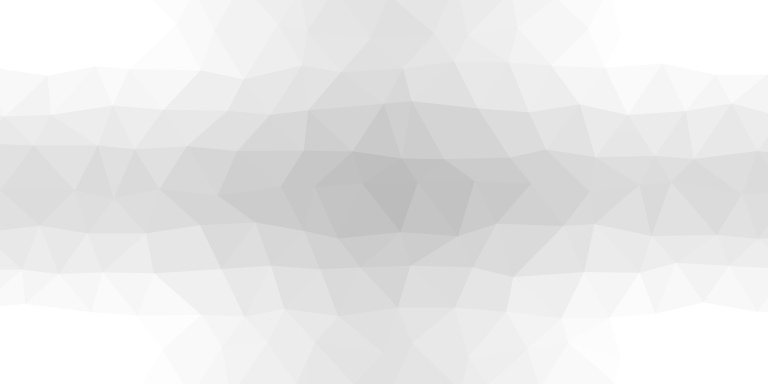
This background is drawn by a WebGL 2 fragment shader. Its source:

```glsl
#version 300 es
precision highp float;
// Pale grey low-poly mosaic: a soft horizontal band crossing a soft vertical one.
// A jittered, staggered grid is split into triangles, and each triangle is
// filled with the tone of the two summed gradients at its middle.

uniform vec2 u_resolution;
out vec4 outColor;

const vec2 CELL = vec2(0.134, 0.104);        // grid spacing, canvas height = 1
const vec2 JITTER = vec2(0.5, 0.46);         // vertex scatter, in cells
const vec2 BAND_REACH = vec2(0.612, 0.325);  // half widths of the two bands
const vec2 BAND_DEPTH = vec2(0.125, 0.155);  // darkening at the band centres
const float FACET_VARIATION = 0.07;

// Sine-free hash: two values in 0..1
vec2 hash22(vec2 p) {
    vec3 q = fract(vec3(p.xyx) * vec3(0.1031, 0.1030, 0.0973));
    q += dot(q, q.yzx + 33.33);
    return fract((q.xx + q.yz) * q.zy);
}

// Mesh vertex with alternate rows shifted sideways
vec2 vertexAt(vec2 id) {
    float stagger = 0.5 * mod(id.y, 2.0) - 0.25;
    vec2 offset = (hash22(id + 57.0) - 0.5) * JITTER;
    return (id + offset + vec2(stagger, 0.0)) * CELL;
}

// Darkness of the crossed bands
float bandShade(vec2 p, vec2 reach, vec2 depth) {
    return dot(max(1.0 - abs(p) / reach, 0.0), depth);
}

// Signed distance to a directed edge, positive on its left
float edgeDistance(vec2 p, vec2 a, vec2 b) {
    vec2 e = b - a;
    vec2 d = p - a;
    return (e.x * d.y - e.y * d.x) / max(length(e), 1e-5);
}

// Adds one counter-clockwise triangle as (shade * coverage, coverage)
vec2 facet(vec2 p, vec2 a, vec2 b, vec2 c, float pixel) {
    float inside = min(edgeDistance(p, a, b),
                   min(edgeDistance(p, b, c), edgeDistance(p, c, a)));
    float coverage = clamp(inside / pixel + 0.5, 0.0, 1.0);
    vec2 middle = (a + b + c) / 3.0;
    float variation = (hash22(floor(middle * 900.0) + 1500.0).x - 0.5) * FACET_VARIATION;
    float shade = bandShade(middle, BAND_REACH, BAND_DEPTH) * (1.0 + variation);
    return vec2(shade, 1.0) * coverage;
}

// Splits one grid cell along its shorter diagonal
vec2 cellFacets(vec2 p, vec2 id, float pixel) {
    vec2 a = vertexAt(id);
    vec2 b = vertexAt(id + vec2(1.0, 0.0));
    vec2 c = vertexAt(id + vec2(1.0, 1.0));
    vec2 d = vertexAt(id + vec2(0.0, 1.0));
    if (distance(a, c) < distance(b, d)) {
        return facet(p, a, b, c, pixel) + facet(p, a, c, d, pixel);
    }
    return facet(p, a, b, d, pixel) + facet(p, b, c, d, pixel);
}

void main() {
    float pixel = 1.0 / u_resolution.y;
    vec2 p = (gl_FragCoord.xy - 0.5 * u_resolution) * pixel;
    p.y -= 0.005;

    // A faint smooth base fills any sliver between facets
    vec2 total = vec2(bandShade(p, BAND_REACH, BAND_DEPTH), 1.0) * 0.001;
    vec2 home = floor(p / CELL);
    for (int y = -1; y <= 1; y++) {
        for (int x = -1; x <= 1; x++) {
            total += cellFacets(p, home + vec2(x, y), pixel);
        }
    }
    float grey = 1.0 - total.x / total.y;
    outColor = vec4(vec3(grey), 1.0);
}
```
